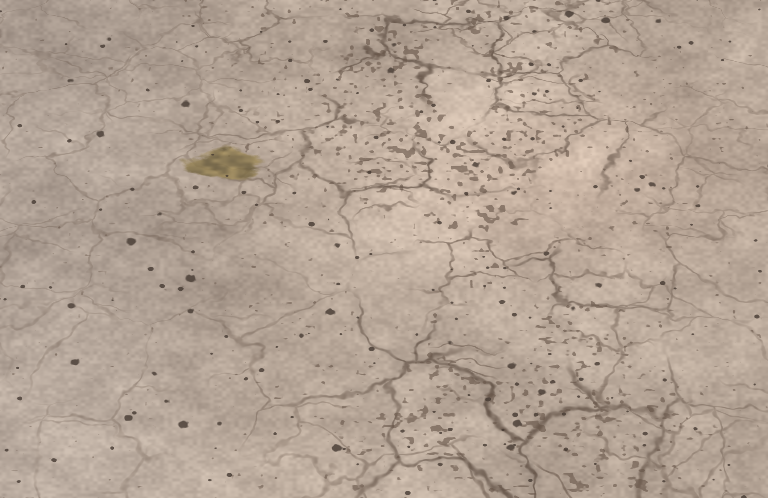
Write a Shadertoy shader that draws this texture.

```glsl
// Weathered concrete ground seen at a slant: pale cloudy slabs split by a warped
// Voronoi crack network, with grit gathered along a worn band, loose pebbles
// and one mossy stain. Depth is compressed towards the top of the canvas.
#define CRACK_SCALE 4.0
#define CRACK_WIDTH 0.011
#define CRACK_DARKNESS 0.72
#define GRIT_AMOUNT 0.62
#define CLOUD_CONTRAST 0.95
#define GRAIN_CONTRAST 0.34
#define BASE_TONE 0.53
#define SLAB_DARK vec3(0.600, 0.537, 0.487)
#define SLAB_LIGHT vec3(0.835, 0.768, 0.705)
#define CRACK_COLOR vec3(0.405, 0.335, 0.285)
#define PEBBLE_COLOR vec3(0.270, 0.225, 0.195)
#define MOSS_COLOR vec3(0.500, 0.435, 0.275)

float hash(vec2 p) {
    vec3 a = fract(vec3(p.xyx) * 0.1031);
    a += dot(a, a.yzx + 33.33);
    return fract((a.x + a.y) * a.z);
}

vec2 hash2(vec2 p) {
    return vec2(hash(p + 17.3), hash(p + 71.9));
}

float noise(vec2 p) {
    vec2 i = floor(p), f = fract(p);
    f = f * f * (3.0 - 2.0 * f);
    return mix(mix(hash(i), hash(i + vec2(1, 0)), f.x),
               mix(hash(i + vec2(0, 1)), hash(i + vec2(1, 1)), f.x), f.y);
}

float fbm(vec2 p) {
    float sum = 0.0, gain = 0.5;
    for (int i = 0; i < 5; i++) {
        sum += gain * noise(p);
        p = mat2(1.6, 1.2, -1.2, 1.6) * p + 7.1;
        gain *= 0.5;
    }
    return sum / 0.97;
}

// Distance to the nearest Voronoi cell border, in cell units
float borderDistance(vec2 p) {
    vec2 cell = floor(p), f = fract(p), nearest = vec2(0.0), home = vec2(0.0);
    float best = 9.0;
    for (int y = -1; y <= 1; y++)
    for (int x = -1; x <= 1; x++) {
        vec2 g = vec2(x, y), r = g + hash2(cell + g) - f;
        if (dot(r, r) < best) { best = dot(r, r); nearest = r; home = g; }
    }
    float d = 9.0;
    for (int y = -2; y <= 2; y++)
    for (int x = -2; x <= 2; x++) {
        vec2 g = home + vec2(x, y), r = g + hash2(cell + g) - f, gap = r - nearest;
        if (dot(gap, gap) > 1e-4) d = min(d, dot(0.5 * (nearest + r), normalize(gap)));
    }
    return d;
}

// Sparse ragged stones, at most one in each grid cell
float pebbles(vec2 p, float scale, float share) {
    vec2 cell = floor(p * scale), f = fract(p * scale);
    vec2 center = 0.25 + 0.5 * hash2(cell);
    float radius = mix(0.06, 0.15, pow(hash(cell + 5.7), 2.0));
    float d = length((f - center) * vec2(0.85, 1.2)) + 0.06 * (noise(p * 190.0) - 0.5);
    return step(hash(cell + 41.0), share) * smoothstep(radius + 0.04, radius - 0.03, d);
}

void mainImage(out vec4 fragColor, in vec2 fragCoord) {
    vec2 uv = fragCoord / iResolution.xy;
    vec2 p = fragCoord / iResolution.y;
    float aspect = iResolution.x / iResolution.y;
    vec2 ground = vec2((uv.x - 0.5) * aspect * (1.0 + 0.4 * uv.y),
                       uv.y * (1.0 + 0.8 * uv.y)) + 20.0;

    // Worn band running down the slab
    float offset = (uv.x - mix(0.68, 0.55, uv.y)) / 0.23;
    float band = exp(-offset * offset);
    float patches = fbm(ground * 4.5 + 3.0);

    // Cloudy slab tone, pale glow on the right, grey shade on the left
    float clouds = fbm(ground * 2.6) - 0.5;
    float mottle = fbm(p * vec2(16.0, 26.0) + 9.0) - 0.5;
    float grain = noise(p * vec2(120.0, 165.0)) - 0.5;
    float glow = exp(-dot((uv - vec2(0.72, 0.65)) * vec2(4.0, 5.0),
                          (uv - vec2(0.72, 0.65)) * vec2(4.0, 5.0)));
    float shade = smoothstep(0.45, 0.05, uv.x);
    float tone = BASE_TONE + CLOUD_CONTRAST * clouds + 0.6 * mottle
               + GRAIN_CONTRAST * grain + 0.28 * glow + 0.08 * band - 0.12 * shade;
    vec3 color = mix(SLAB_DARK, SLAB_LIGHT, tone);
    color += vec3(-0.008, 0.0, 0.010) * shade + vec3(0.015, -0.002, -0.008) * glow;

    // Wide and hairline cracks with ragged edges and gaps
    vec2 warp = vec2(fbm(ground * 7.0), fbm(ground * 7.0 + 31.0)) - 0.5;
    vec2 fray = vec2(noise(ground * 48.0), noise(ground * 48.0 + 13.0)) - 0.5;
    vec2 bent = ground + 0.16 * warp + 0.012 * fray;
    float wide = borderDistance(bent * CRACK_SCALE) / CRACK_SCALE;
    float fine = borderDistance(bent * vec2(5.5, 8.5) + 4.0) / 7.0;
    float width = CRACK_WIDTH * (0.45 + 0.9 * noise(ground * 11.0)) * (0.7 + 0.4 * band);
    float wideGaps = smoothstep(0.22, 0.55, noise(ground * 5.0 + 8.0));
    float fineGaps = smoothstep(0.45, 0.7, noise(ground * 6.0 + 50.0));
    float crack = smoothstep(width, 0.1 * width, wide) * wideGaps * mix(0.4, 1.0, band);
    float hairline = smoothstep(0.007, 0.001, fine) * fineGaps * mix(0.3, 0.75, band);
    float crumble = 0.65 + 0.6 * noise(p * 110.0 + 6.0);
    color = mix(color, CRACK_COLOR, min(1.0, CRACK_DARKNESS * max(crack, hairline) * crumble));
    color *= 1.0 - 0.07 * smoothstep(0.03, 0.0, wide) * wideGaps * band;

    // Flat flecks of grit, thickest in the band and beside cracks
    float fleck = 0.75 * noise(vec2(ground.x * 68.0, p.y * 125.0))
                + 0.25 * noise(p * vec2(150.0, 220.0));
    float density = band * smoothstep(0.36, 0.62, patches + 0.12 * smoothstep(0.05, 0.0, wide));
    float grit = smoothstep(0.0, 0.12, fleck - mix(0.85, 0.62, density));
    color = mix(color, CRACK_COLOR, GRIT_AMOUNT * grit);

    // Mossy stain
    vec2 stain = (uv - vec2(0.29, 0.67)) / vec2(0.043, 0.030);
    float ragged = length(stain) + 1.3 * (fbm(p * vec2(22.0, 50.0)) - 0.5);
    float moss = smoothstep(1.1, 0.75, ragged);
    color = mix(color, MOSS_COLOR * (0.8 + 0.5 * noise(p * vec2(60.0, 130.0))), 0.8 * moss);

    // Loose pebbles
    float stones = max(pebbles(p, 17.0, 0.10), pebbles(p + 3.3, 31.0, 0.07 + 0.10 * band));
    color = mix(color, PEBBLE_COLOR, 0.8 * stones);

    fragColor = vec4(clamp(color, 0.0, 1.0), 1.0);
}
```
